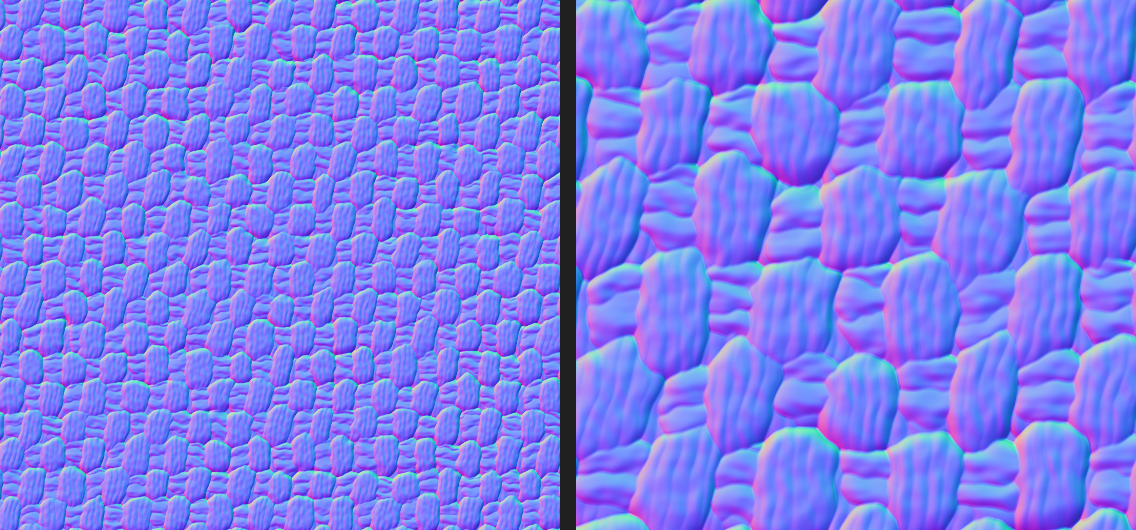
Left: the whole. Right: its middle third, enlarged.
This texture map is drawn by a Shadertoy shader. Its source:

```glsl
// Tangent-space normal map of a coarse plain-weave cloth with rounded, fibrous threads.

const vec2  THREADS      = vec2(25.52, 18.0); // crossings per canvas height
const vec2  WARP_HALF    = vec2(0.64, 0.61);  // half sizes of the bumps, in cells
const vec2  WEFT_HALF    = vec2(0.62, 0.49);
const vec2  PLY_HALF     = vec2(0.34, 0.45);
const vec2  WEFT_CENTRE  = vec2(0.18, 0.0);
const vec2  PLY_CENTRE   = vec2(0.80, -0.14); // small lump at the lower right of a warp bump
const float WARP_HEIGHT  = 0.0092;
const float WEFT_HEIGHT  = 0.0066;
const float PLY_HEIGHT   = 0.0046;
const vec2  GENTLE       = vec2(4.0, 4.0);    // falloff to the left and bottom
const vec2  STEEP        = vec2(10.0, 8.0);   // falloff to the right and top
const float ROUNDING     = 0.45;   // bump ends narrow towards the sides
const float LEAN         = 0.20;   // upright bumps lean to the right
const float JITTER       = 0.20;   // random shift of each bump, in cells
const float TILT_X       = -0.06;  // overall slope of each bump
const float WARP_STRANDS = 4.0;    // strands per cell
const float WEFT_STRANDS = 2.1;
const float WARP_GROOVE  = 0.0007;
const float WEFT_GROOVE  = 0.0027;
const float FIBRE        = 0.0012;
const float RELIEF       = 1.1;
const float SOFTNESS     = 0.0014; // half width of the slope filter
const float PI           = 3.14159;

vec2 hash2(vec2 p) {
    vec3 q = fract(p.xyx * vec3(0.1031, 0.1030, 0.0973));
    q += dot(q, q.yzx + 33.33);
    return fract((q.xx + q.yz) * q.zy);
}

float cornerRamp(vec2 cell, vec2 offset) {
    float angle = 2.0 * PI * hash2(cell).x;
    return dot(vec2(cos(angle), sin(angle)), offset);
}

float gradientNoise(vec2 p) {
    vec2 i = floor(p), f = p - i;
    vec2 u = f * f * f * (f * (f * 6.0 - 15.0) + 10.0);
    vec2 e = vec2(1.0, 0.0);
    float low  = mix(cornerRamp(i, f), cornerRamp(i + e, f - e), u.x);
    float high = mix(cornerRamp(i + e.yx, f - e.yx), cornerRamp(i + e.xx, f - e.xx), u.x);
    return mix(low, high, u.y);
}

// Cushion with rounded ends, sharper at its right and top rim
float cushion(vec2 q, vec2 halfSize) {
    q /= halfSize;
    q.y *= 1.0 + ROUNDING * (q.x * q.x - 0.25);
    vec2 falloff = pow(abs(q) + 0.0001, mix(GENTLE, STEEP, step(0.0, q)));
    return 1.0 - falloff.x - falloff.y;
}

// Upright bump with fine strands, and the low lump beside it
float warpBump(vec2 q, vec2 rnd, float fibre) {
    q.x -= (LEAN + 0.3 * (rnd.x - 0.5)) * q.y;
    float groove = abs(sin(PI * (q.x * WARP_STRANDS + 0.4 * q.y + rnd.y)));
    vec2 variety = 0.88 + 0.24 * rnd.yx;
    float bump = WARP_HEIGHT * cushion(q, WARP_HALF * variety);
    float ply = PLY_HEIGHT * cushion(q - PLY_CENTRE, PLY_HALF * variety.yx);
    return max(bump, ply) + WARP_GROOVE * groove + FIBRE * fibre;
}

// Flat bump made of a few thick strands lying side by side
float weftBump(vec2 q, vec2 rnd, float fibre) {
    q -= WEFT_CENTRE;
    q.y += 0.3 * (rnd.x - 0.5) * q.x;
    float strands = WEFT_STRANDS + 0.7 * rnd.x;
    float groove = abs(sin(PI * (q.y * strands + 0.5 * (rnd.y - 0.5) + 0.2 * fibre)));
    vec2 halfSize = WEFT_HALF * (0.9 + 0.2 * rnd);
    return WEFT_HEIGHT * cushion(q, halfSize) + WEFT_GROOVE * (groove - 0.6) + FIBRE * fibre;
}

float clothHeight(vec2 p) {
    // Uneven thread paths
    vec2 wander = vec2(gradientNoise(p * 13.0), gradientNoise(p * 13.0 + 47.0));
    vec2 grid = p * THREADS + 0.22 * wander;
    grid += 0.13 * gradientNoise(p * 45.0 + 19.0);

    float warpFibre = gradientNoise(p * vec2(125.0, 80.0) + 7.0);
    float weftFibre = gradientNoise(p * vec2(70.0, 120.0) + 31.0);

    // The highest bump among the nearby crossings is visible
    vec2 home = floor(grid);
    float height = -0.003;
    for (int j = -1; j <= 1; j++)
    for (int i = -1; i <= 1; i++) {
        vec2 cell = home + vec2(i, j);
        vec2 rnd = hash2(cell + 61.0);
        vec2 shift = JITTER * (hash2(cell + 143.0) - 0.5);
        vec2 q = grid - cell - 0.5 - shift;
        bool isWarp = mod(cell.x + cell.y, 2.0) < 0.5;
        float bump = isWarp ? warpBump(q, rnd, warpFibre) : weftBump(q, rnd, weftFibre);
        height = max(height, bump + TILT_X * q.x / THREADS.x);
    }
    return height;
}

void mainImage(out vec4 fragColor, in vec2 fragCoord) {
    vec2 p = fragCoord / iResolution.y;
    vec2 e = vec2(SOFTNESS, 0.0);

    // Slopes by central differences
    vec2 slope = vec2(clothHeight(p + e.xy) - clothHeight(p - e.xy),
                      clothHeight(p + e.yx) - clothHeight(p - e.yx)) / (2.0 * SOFTNESS);

    // Red rises to the right, green faces the top
    vec3 normal = normalize(vec3(vec2(1.0, -1.0) * slope * RELIEF, 1.0));
    fragColor = vec4(0.5 + 0.5 * normal, 1.0);
}
```
